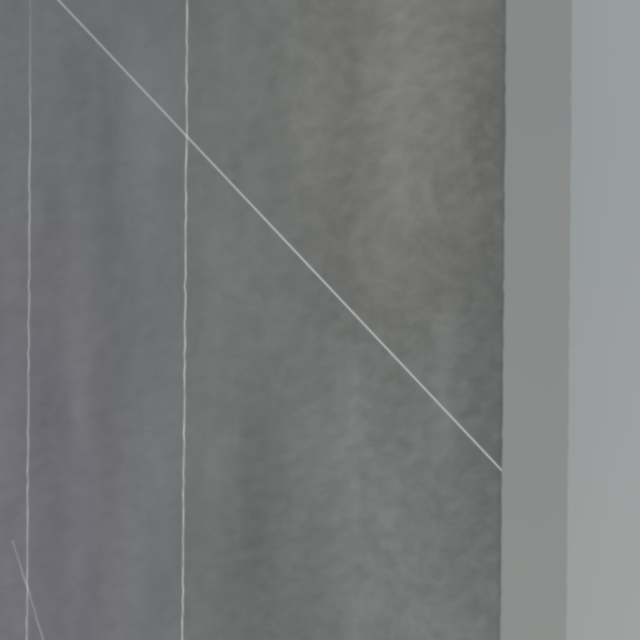
Reproduce this texture procedurally as a three.js fragment shader.

```glsl
// Grey stone panel crossed by thin pale veins, beside a plain two-tone wall trim.
// Layered value noise, stretched upright, gives the clouding and fine grain;
// veins are segment distances and the trim is split by slightly leaning edges.
varying vec2 vUv;

const vec3 STONE_COOL = vec3(0.425, 0.430, 0.446);
const vec3 STONE_MID = vec3(0.432, 0.441, 0.436);
const vec3 STONE_WARM = vec3(0.472, 0.474, 0.462);
const vec3 VIOLET_TINT = vec3(0.016, 0.000, 0.014);
const vec3 TRIM_TOP = vec3(0.525, 0.540, 0.537);
const vec3 TRIM_BOTTOM = vec3(0.550, 0.558, 0.552);
const vec3 WALL_TOP = vec3(0.592, 0.613, 0.620);
const vec3 WALL_BOTTOM = vec3(0.620, 0.626, 0.626);
const vec3 VEIN = vec3(0.690, 0.700, 0.695);
const float STONE_EDGE = 0.782;
const float TRIM_EDGE = 0.885;
const float EDGE_LEAN = 0.009;
const float EDGE_SOFT = 0.003;
const float VEIN_WIDTH = 0.0021;
const float CLOUD_AMOUNT = 0.085;
const float GRAIN_AMOUNT = 0.060;

float hash(vec2 p) {
  vec3 q = fract(vec3(p.xyx) * 0.1031);
  q += dot(q, q.yzx + 33.33);
  return fract((q.x + q.y) * q.z);
}

float noise(vec2 p) {
  vec2 i = floor(p);
  vec2 f = fract(p);
  f = f * f * (3.0 - 2.0 * f);
  return mix(mix(hash(i), hash(i + vec2(1.0, 0.0)), f.x),
             mix(hash(i + vec2(0.0, 1.0)), hash(i + vec2(1.0)), f.x), f.y);
}

float fbm(vec2 p) {
  float sum = 0.0;
  float weight = 0.5;
  for (int i = 0; i < 5; i++) {
    sum += weight * noise(p);
    p = mat2(0.96, 0.28, -0.28, 0.96) * p * 2.03 + 17.3;
    weight *= 0.5;
  }
  return sum;
}

// Soft oval patch, 1 at its centre.
float patchAt(vec2 p, vec2 center, vec2 radius) {
  vec2 d = (p - center) / radius;
  return exp(-dot(d, d));
}

// Soft thin line between two points.
float vein(vec2 p, vec2 a, vec2 b, float width) {
  vec2 ab = b - a;
  float t = clamp(dot(p - a, ab) / dot(ab, ab), 0.0, 1.0);
  float d = length(p - a - ab * t) / width;
  return exp(-d * d);
}

vec3 stone(vec2 p) {
  vec3 color = mix(STONE_COOL, STONE_MID, smoothstep(0.10, 0.42, p.x));
  color = mix(color, STONE_WARM, 0.9 * patchAt(p, vec2(0.63, 0.83), vec2(0.17, 0.34)));
  color += VIOLET_TINT * patchAt(p, vec2(0.04, 0.10), vec2(0.13, 0.40));

  // Broad light and dark areas
  float shade = 0.026 * patchAt(p, vec2(0.54, 0.12), vec2(0.10, 0.30));
  shade += 0.022 * patchAt(p, vec2(0.69, 0.00), vec2(0.06, 0.10));
  shade += 0.018 * patchAt(p, vec2(0.12, 0.40), vec2(0.025, 0.30));
  shade += 0.018 * patchAt(p, vec2(0.00, 0.98), vec2(0.12, 0.20));
  shade -= 0.022 * patchAt(p, vec2(0.40, 0.17), vec2(0.035, 0.30));
  shade -= 0.020 * patchAt(p, vec2(0.17, 0.50), vec2(0.04, 0.25));
  shade -= 0.030 * patchAt(p, vec2(0.765, 0.75), vec2(0.045, 0.48));

  // Upright clouding, then slanted grain
  float warp = fbm(p * vec2(9.0, 5.0)) - 0.48;
  vec2 q = p + vec2(0.05, 0.03) * warp;
  float cloud = fbm(q * vec2(15.0, 4.0) + 4.7) - 0.48;
  vec2 slant = vec2(p.x + 0.45 * p.y, p.y - 0.35 * p.x);
  float grain = fbm(slant * vec2(48.0, 65.0) + 3.0 * warp) - 0.48;
  float rough = 0.55 + 0.65 * smoothstep(0.25, 0.65, p.x);
  return color + shade + CLOUD_AMOUNT * cloud + GRAIN_AMOUNT * rough * grain;
}

void main() {
  vec2 p = vUv;
  float wobble = 0.0016 * (noise(vec2(2.0, p.y * 65.0)) - 0.5);
  vec3 color = stone(p);

  // Veins, uneven in strength along their length
  float wear = 0.65 + 0.5 * noise(p * vec2(30.0, 75.0));
  vec2 v = p + vec2(wobble, 0.0);
  float upright = 0.78 * vein(v, vec2(0.285, -0.02), vec2(0.293, 1.02), VEIN_WIDTH);
  float leftFade = 0.15 + 0.42 * smoothstep(1.0, 0.72, p.y);
  upright += leftFade * vein(v, vec2(0.042, -0.02), vec2(0.048, 1.02), VEIN_WIDTH);
  float corner = 0.35 * vein(v, vec2(0.020, 0.154), vec2(0.070, -0.006), VEIN_WIDTH);
  float slope = 0.62 + 0.30 * smoothstep(0.15, 0.50, p.x);
  slope *= vein(p, vec2(0.077, 1.015), vec2(0.784, 0.265), VEIN_WIDTH);
  color = mix(color, VEIN, clamp((upright + corner) * wear + slope, 0.0, 1.0));

  // Trim and wall, with a thin shadow where the stone ends
  float x = p.x - EDGE_LEAN * p.y + wobble;
  float shadow = (x - STONE_EDGE) / 0.006;
  color -= 0.035 * exp(-shadow * shadow);
  vec3 trim = mix(TRIM_BOTTOM, TRIM_TOP, p.y);
  vec3 wall = mix(WALL_BOTTOM, WALL_TOP, smoothstep(0.0, 0.8, p.y));
  wall += 0.012 * (smoothstep(0.88, 1.0, p.x) - 0.5);
  float plain = 0.006 * (fbm(p * 7.0) - 0.48);
  color = mix(color, trim + plain, smoothstep(-EDGE_SOFT, EDGE_SOFT, x - STONE_EDGE));
  color = mix(color, wall + plain, smoothstep(-EDGE_SOFT, EDGE_SOFT, x - TRIM_EDGE));
  gl_FragColor = vec4(color, 1.0);
}
```
